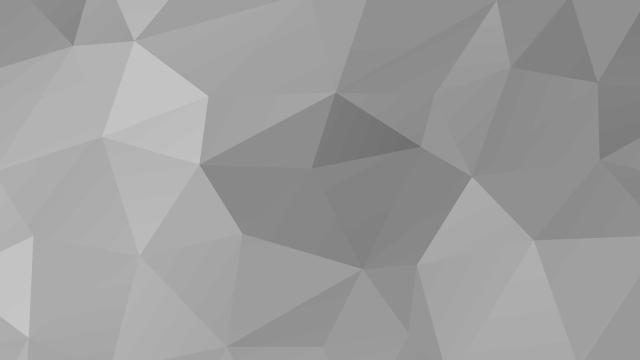
This background is drawn by a WebGL 2 fragment shader. Its source:

```glsl
#version 300 es
precision highp float;

uniform vec2 u_resolution;
out vec4 fragColor;

const float CELL = 0.27;

float hash(vec2 p) {
    vec3 q = fract(vec3(p.xyx) * vec3(0.1031, 0.1030, 0.0973));
    q += dot(q, q.yzx + 33.33);
    return fract((q.x + q.y) * q.z);
}

float cross2(vec2 a, vec2 b) {
    return a.x * b.y - a.y * b.x;
}

// Jittered corner of the sheared grid, in canvas heights
vec2 corner(vec2 id) {
    vec2 jitter = vec2(hash(id + 17.3), hash(id + 71.9)) - 0.5;
    vec2 g = id + 0.6 * jitter;
    return CELL * vec2(g.x + 0.5 * g.y, g.y);
}

float glow(vec2 p, vec2 center, float radius) {
    vec2 d = (p - center) / radius;
    return exp(-dot(d, d));
}

// Broad light and shade that the facets sample
float lighting(vec2 p) {
    float tone = mix(0.665, 0.575, smoothstep(0.2, 1.5, p.x));
    tone += 0.12 * glow(p, vec2(0.36, 0.68), 0.25);
    tone += 0.11 * glow(p, vec2(0.02, 0.20), 0.18);
    tone += 0.10 * glow(p, vec2(1.47, 0.22), 0.25);
    tone -= 0.16 * glow(p, vec2(0.02, 1.00), 0.22);
    tone -= 0.14 * glow(p, vec2(0.90, 0.50), 0.27);
    tone -= 0.07 * glow(p, vec2(1.76, 0.72), 0.25);
    return tone;
}

float edgeDistance(vec2 p, vec2 a, vec2 b) {
    return cross2(normalize(b - a), p - a);
}

// Tone weighted by coverage, and the coverage itself
vec2 facet(vec2 p, vec2 a, vec2 b, vec2 c, vec2 id, float pixel) {
    float inside = min(edgeDistance(p, a, b), min(edgeDistance(p, b, c), edgeDistance(p, c, a)));
    float coverage = clamp(inside / pixel + 0.5, 0.0, 1.0);

    vec2 center = (a + b + c) / 3.0;
    float angle = 2.2 + 1.2 * (hash(id + 5.7) - 0.5);
    float slope = 0.36 * (hash(id + 43.1) - 0.5);
    float gradient = slope * dot(p - center, vec2(cos(angle), sin(angle)));
    gradient = floor(gradient / 0.008 + 0.5) * 0.008;

    float tone = lighting(center) + 0.085 * (hash(id + 29.5) - 0.5) + gradient;
    return vec2(tone, 1.0) * coverage;
}

void main() {
    vec2 p = gl_FragCoord.xy / u_resolution.y;
    float pixel = 1.0 / u_resolution.y;
    vec2 grid = p / CELL;
    vec2 home = floor(vec2(grid.x - 0.5 * grid.y, grid.y));

    vec2 sum = vec2(0.0);
    for (int y = -1; y <= 1; y++) {
        for (int x = -1; x <= 1; x++) {
            vec2 id = home + vec2(x, y);
            vec2 a = corner(id);
            vec2 b = corner(id + vec2(1, 0));
            vec2 c = corner(id + vec2(1, 1));
            vec2 d = corner(id + vec2(0, 1));

            // Split along a diagonal that stays inside the quad
            vec2 ac = c - a;
            vec2 bd = d - b;
            bool acFits = cross2(ac, b - a) < 0.0 && cross2(ac, d - a) > 0.0;
            bool bdFits = cross2(bd, a - b) > 0.0 && cross2(bd, c - b) < 0.0;
            bool useAc = acFits && (!bdFits || 0.8 * length(ac) < length(bd));

            vec2 other = id + 100.0;
            if (useAc) {
                sum += facet(p, a, b, c, id, pixel);
                sum += facet(p, a, c, d, other, pixel);
            } else {
                sum += facet(p, a, b, d, id, pixel);
                sum += facet(p, b, c, d, other, pixel);
            }
        }
    }

    float tone = clamp(sum.x / max(sum.y, 0.001), 0.44, 0.80);
    fragColor = vec4(vec3(tone), 1.0);
}
```
